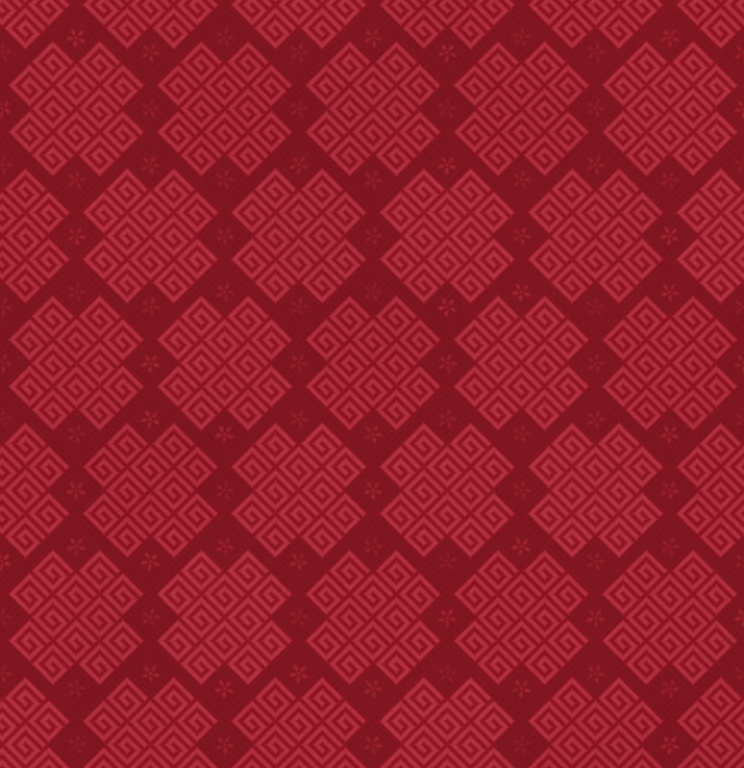
A Shadertoy shader for this pattern:

```glsl
// Layout, in units of canvas height
const vec2  PERIOD    = vec2(0.1932, 0.3312); // one staggered sub-lattice
const vec2  ORIGIN    = vec2(0.4857, 0.5273); // centre of one medallion
const float CELL      = 0.0430;               // side of one spiral tile
const float NOTCH     = 0.0925;               // medallion centre to notch flower
const float FLOWER_R  = 0.0125;
const float WEAVE     = 200.0;                // threads per canvas height

// Spiral, in strokes (one tile is TILE strokes wide)
const float TILE      = 8.0;
const float HALF_LINE = 0.52;
const float SOFTNESS  = 0.42;

// Colours
const vec3 GROUND = vec3(0.490, 0.083, 0.124);
const vec3 FIELD  = vec3(0.550, 0.075, 0.128);
const vec3 LINE   = vec3(0.685, 0.188, 0.248);
const vec3 BLOOM  = vec3(0.645, 0.150, 0.195);

const float TAU = 6.2831853;

float hash(vec2 p) {
    vec3 q = fract(vec3(p.xyx) * 0.1031);
    q += dot(q, q.yzx + 33.33);
    return fract((q.x + q.y) * q.z);
}

float noise(vec2 p) {
    vec2 i = floor(p), f = fract(p);
    f = f * f * (3.0 - 2.0 * f);
    return mix(mix(hash(i), hash(i + vec2(1, 0)), f.x),
               mix(hash(i + vec2(0, 1)), hash(i + vec2(1, 1)), f.x), f.y);
}

float cover(float d, float soft) { return 1.0 - smoothstep(-soft, soft, d); }

float box(vec2 p, vec2 halfSize) {
    vec2 d = abs(p) - halfSize;
    return max(d.x, d.y);
}

// Position relative to the nearest lattice point, and that point's index
vec2 repeatAt(vec2 p, vec2 centre, out vec2 id) {
    vec2 g = (p - centre) / PERIOD;
    id = floor(g + 0.5);
    return (g - id) * PERIOD;
}

// Square spiral winding inward, turning left after each arm
float spiral(vec2 p) {
    vec2 start = vec2(3, -3), dir = vec2(0, 1);
    float d = 1e3;
    for (int i = 0; i < 7; i++) {
        float len = 6.0 - 2.0 * float(max(i - 1, 0) / 2);
        vec2 arm = 0.5 * len * dir;
        d = min(d, box(p - start - arm, abs(arm) + HALF_LINE));
        start += 2.0 * arm;
        dir = vec2(-dir.y, dir.x);
    }
    return d;
}

// Small five-petalled flower with a round eye
float flower(vec2 p, float turn) {
    float r = length(p) / FLOWER_R;
    float sector = TAU / 5.0;
    float a = mod(atan(p.y, p.x) + turn, sector) - 0.5 * sector;
    vec2 q = r * vec2(cos(a), sin(a));
    float petal = length((q - vec2(0.64, 0.0)) * vec2(0.58, 1.0)) - 0.19;
    return min(petal, r - 0.16);
}

void mainImage(out vec4 fragColor, in vec2 fragCoord) {
    vec2 p = fragCoord / iResolution.y;
    float pixel = 1.0 / iResolution.y;
    float strokeSoft = max(SOFTNESS, pixel * TILE / CELL);

    // Woven ground
    vec2 thread = p * WEAVE;
    float weave = cos(TAU * 0.5 * thread.x) * cos(TAU * 0.5 * thread.y);
    float grain = noise(thread * 1.3) - 0.5;
    vec3 col = GROUND + vec3(0.020, 0.004, 0.004) * (0.4 + 0.6 * weave + grain);

    for (int k = 0; k < 2; k++) {
        vec2 centre = ORIGIN + 0.5 * PERIOD * float(k);
        vec2 id;

        // Flowers in the upper, lower and side notches
        for (int n = 0; n < 3; n++) {
            vec2 offset = n < 2 ? vec2(0.0, NOTCH * float(2 * n - 1))
                                : vec2(0.5 * PERIOD.x, 0.0);
            vec2 local = repeatAt(p, centre + offset, id);
            float seed = hash(id + vec2(17 * n, 41 * k) + 60.0);
            float worn = mix(0.35, 0.85, seed) * (0.55 + 0.75 * noise(p * 230.0));
            float d = flower(local, 0.4 + 0.7 * seed);
            col = mix(col, BLOOM, worn * cover(d, max(0.14, pixel / FLOWER_R)));
        }

        // Medallion: four by four diagonal tiles without the corners
        vec2 m = repeatAt(p, centre, id);
        vec2 t = vec2(m.x + m.y, m.y - m.x) * 0.70711 / CELL;
        float outline = min(box(t, vec2(2, 1)), box(t, vec2(1, 2))) * TILE;
        float inside = cover(outline + 0.25, strokeSoft);
        float line = cover(spiral((fract(t) - 0.5) * TILE), strokeSoft) * inside;
        float shade = 0.012 * (hash(id + vec2(29 * k) + 80.0) - 0.5);
        col = mix(col, FIELD + shade + 0.012 * grain, inside);
        col = mix(col, LINE + shade + 0.022 * grain, line);
    }

    // Broad unevenness of the dye
    col *= 0.985 + 0.03 * noise(p * 7.0 + 5.0);
    fragColor = vec4(col, 1.0);
}
```
